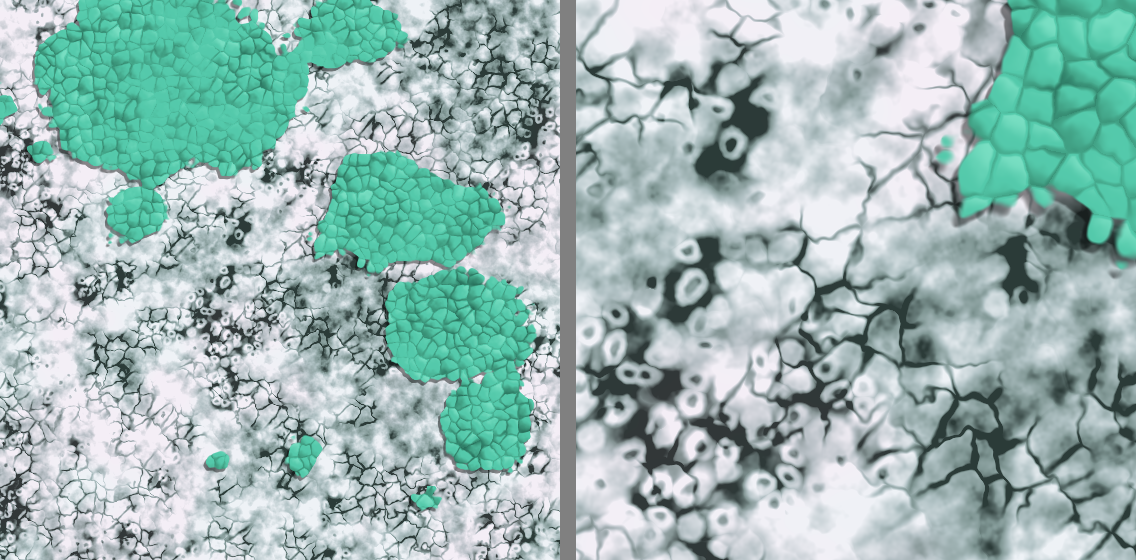
Left, the full canvas; right, a detail of the centre.
This texture is drawn by a Shadertoy shader. Its source:

```glsl
// Crusty lichen on weathered stone: granular green colonies over a pale, cracked crust.
// Cellular noise forms the granules, cracks and fruiting discs; soft ellipses set the
// broad zones, and fractal noise roughens their outlines and mottles the surface.

const vec3 GREEN_DEEP  = vec3(0.12, 0.37, 0.30);
const vec3 GREEN_SHADE = vec3(0.25, 0.62, 0.51);
const vec3 GREEN_BODY  = vec3(0.33, 0.79, 0.67);
const vec3 GREEN_LIGHT = vec3(0.47, 0.87, 0.76);
const vec3 CRUST_DARK  = vec3(0.17, 0.23, 0.22);
const vec3 CRUST_GREY  = vec3(0.50, 0.59, 0.58);
const vec3 CRUST_PALE  = vec3(0.69, 0.76, 0.77);
const vec3 CRUST_WHITE = vec3(0.87, 0.90, 0.915);
const vec3 PINK_TINT   = vec3(0.025, -0.015, 0.0);

const vec2  LIGHT_DIR     = vec2(0.6, 0.8);
const float GRANULE_SCALE = 46.0;
const float CRUST_SCALE   = 38.0;
const float DISC_SCALE    = 50.0;
const float MOTTLE_SCALE  = 50.0;
const float ISLET_SCALE   = 9.0;
const float EDGE_SOFTNESS = 0.0022;

// Broad zones as ellipses: centre, radii
const vec4 COLONIES[6] = vec4[6](
    vec4(0.315, 0.850, 0.235, 0.180), vec4(0.630, 0.950, 0.105, 0.090),
    vec4(0.715, 0.610, 0.150, 0.095), vec4(0.795, 0.420, 0.125, 0.095),
    vec4(0.870, 0.245, 0.075, 0.080), vec4(0.235, 0.620, 0.055, 0.045));
const vec4 BARE_STONE[6] = vec4[6](
    vec4(0.850, 0.880, 0.150, 0.140), vec4(0.780, 0.210, 0.120, 0.090),
    vec4(0.600, 0.440, 0.120, 0.110), vec4(0.350, 0.560, 0.090, 0.080),
    vec4(0.150, 0.350, 0.070, 0.060), vec4(0.480, 0.180, 0.060, 0.060));
const vec4 FRUITING[6] = vec4[6](
    vec4(0.420, 0.420, 0.090, 0.060), vec4(0.970, 0.760, 0.050, 0.060),
    vec4(0.950, 0.050, 0.080, 0.050), vec4(0.240, 0.030, 0.090, 0.050),
    vec4(0.520, 0.670, 0.060, 0.040), vec4(0.040, 0.740, 0.060, 0.060));

vec3 hash3(vec2 p) {
    vec3 q = fract(p.xyx * vec3(0.1031, 0.1030, 0.0973));
    q += dot(q, q.yxz + 33.33);
    return fract((q.xxy + q.yzz) * q.zyx);
}

float noise(vec2 p) {
    vec2 i = floor(p), f = fract(p);
    f = f * f * (3.0 - 2.0 * f);
    return mix(mix(hash3(i).x, hash3(i + vec2(1, 0)).x, f.x),
               mix(hash3(i + vec2(0, 1)).x, hash3(i + vec2(1, 1)).x, f.x), f.y);
}

float fbm(vec2 p) {
    float sum = 0.0, amp = 0.533;
    for (int i = 0; i < 4; i++) {
        sum += amp * noise(p);
        p = mat2(1.6, 1.2, -1.2, 1.6) * p + 17.3;
        amp *= 0.5;
    }
    return sum;
}

// Cellular noise: xy = offset from the cell centre, z = border gap, w = cell id
vec4 cells(vec2 p) {
    vec2 base = floor(p);
    vec4 cell = vec4(0);
    float near = 9.0, next = 9.0;
    for (int y = -1; y <= 1; y++)
    for (int x = -1; x <= 1; x++) {
        vec2 id = base + vec2(x, y);
        vec3 h = hash3(id);
        vec2 offset = p - id - 0.1 - 0.8 * h.xy;
        float d = length(offset);
        next = min(next, max(d, near));
        if (d < near) { near = d; cell = vec4(offset, 0.0, h.z); }
    }
    cell.z = next - near;
    return cell;
}

// Approximate depth inside the nearest ellipse, negative outside
float zoneDepth(vec2 p, vec4 zones[6]) {
    float depth = -1.0;
    for (int i = 0; i < 6; i++) {
        vec2 r = zones[i].zw;
        depth = max(depth, (1.0 - length((p - zones[i].xy) / r)) * min(r.x, r.y));
    }
    return depth;
}

// Coverage of the green colonies, with scalloped outlines and small islets
float colonyMask(vec2 p, vec4 granule) {
    vec4 islet = cells(p * ISLET_SCALE + 3.7);
    float isletDepth = islet.w > 0.9 ? (0.18 - length(islet.xy)) / ISLET_SCALE : -0.1;
    float depth = max(zoneDepth(p, COLONIES), isletDepth);
    depth += 0.12 * (fbm(p * 11.0) - 0.5) + 0.018 * (0.4 - length(granule.xy));
    return smoothstep(-EDGE_SOFTNESS, EDGE_SOFTNESS, depth);
}

vec3 crustColor(vec2 p) {
    float mottle = fbm(p * MOTTLE_SCALE) - 0.5;
    float bare = smoothstep(-0.04, 0.04, zoneDepth(p, BARE_STONE) + 0.22 * (fbm(p * 8.0 + 5.0) - 0.5));
    float tone = 0.96 + mottle * mix(1.15, 1.7, bare) - 0.36 * bare;
    tone += 0.5 * (fbm(p * 6.0 + 31.0) - 0.5);

    // Cracked plates with gentle relief
    vec4 plate = cells(p * CRUST_SCALE + 1.6 * fbm(p * 30.0));
    float crack = 1.0 - smoothstep(0.0, 0.24, plate.z);
    tone -= crack * 0.75 * smoothstep(0.35, 0.68, noise(p * 23.0 + 9.0));
    tone += 0.22 * dot(plate.xy, LIGHT_DIR) * (1.0 - crack);

    // Fruiting discs: pale rims, dark pits and dark gaps between them
    vec4 disc = cells(p * DISC_SCALE + 7.0 + 0.8 * fbm(p * 40.0));
    float radius = length(disc.xy);
    float cluster = smoothstep(-0.02, 0.04, zoneDepth(p, FRUITING) + 0.2 * (fbm(p * 15.0) - 0.5));
    cluster = max(cluster, smoothstep(0.60, 0.72, fbm(p * 10.0 + 50.0)));
    float pit = (1.0 - smoothstep(0.07, 0.24, radius)) * smoothstep(0.35, 0.5, disc.w);
    float gap = smoothstep(0.3, 0.55, radius) * smoothstep(0.25, 0.6, noise(p * 37.0));
    tone -= cluster * (0.85 * gap + 0.65 * pit);

    vec3 color = mix(CRUST_DARK, CRUST_GREY, clamp(tone / 0.33, 0.0, 1.0));
    color = mix(color, CRUST_PALE, clamp((tone - 0.33) / 0.33, 0.0, 1.0));
    color = mix(color, CRUST_WHITE, clamp((tone - 0.66) / 0.3, 0.0, 1.35));
    return color + PINK_TINT * smoothstep(0.4, 0.65, fbm(p * 7.0 + 70.0)) * (1.0 - bare);
}

vec3 colonyColor(vec2 p, vec4 granule) {
    float crack = 1.0 - smoothstep(0.0, 0.26, granule.z);
    float relief = mix(0.45, 1.0, smoothstep(0.3, 0.65, noise(p * 9.0 + 21.0)));
    float tone = 0.82 + 0.75 * (fbm(p * 34.0) - 0.5) + 0.16 * (granule.w - 0.5);
    tone += relief * (0.65 * dot(granule.xy, LIGHT_DIR) * (1.0 - crack) - 0.42 * crack);
    vec3 color = mix(GREEN_DEEP, GREEN_SHADE, clamp(tone / 0.45, 0.0, 1.0));
    color = mix(color, GREEN_BODY, smoothstep(0.4, 0.8, tone));
    return mix(color, GREEN_LIGHT, smoothstep(0.85, 1.35, tone));
}

vec4 granuleAt(vec2 p) {
    return cells(p * GRANULE_SCALE + 0.9 * fbm(p * 28.0));
}

void mainImage(out vec4 fragColor, in vec2 fragCoord) {
    vec2 p = fragCoord / iResolution.y;
    vec4 granule = granuleAt(p);
    vec2 towardLight = p + 0.007 * LIGHT_DIR;
    float shadow = colonyMask(towardLight, granuleAt(towardLight));
    vec3 crust = crustColor(p) * (1.0 - 0.45 * shadow);
    vec3 color = mix(crust, colonyColor(p, granule), colonyMask(p, granule));
    fragColor = vec4(clamp(color, 0.0, 1.0), 1.0);
}
```
